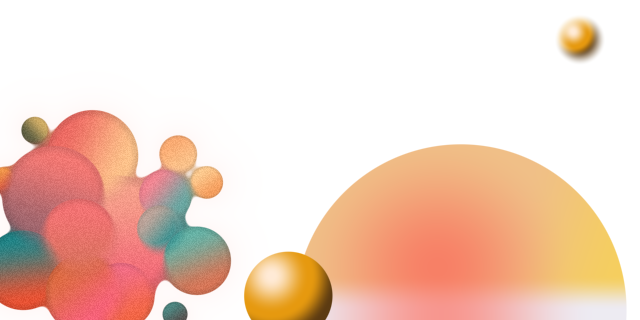
This background is drawn by a WebGL 2 fragment shader. Its source:

```glsl
#version 300 es
precision highp float;
// Draws a white backdrop with a sunset half disc, two gold balls and a cluster
// of merging colour blobs. Blobs are circles joined by a smooth minimum; each
// has its own two-colour gradient and is layered from back to front.

#define MERGE 0.032         // width of the necks between blobs
#define CREASE_SOFT 0.05    // softness of the shaded blob borders
#define GRAIN_ROWS 384.0    // grain cells per canvas height
#define GRAIN_AMOUNT 0.07
#define HALO_AMOUNT 0.07
#define SUN vec3(1.440, 0.031, 0.518)
#define BIG_GOLD vec3(0.901, 0.0755, 0.138)
#define SMALL_GOLD vec3(1.8125, 0.876, 0.055)

uniform vec2 u_resolution;
out vec4 outColor;

const int COUNT = 15;

// Blob centre and radius, back to front
const vec3 BLOB[COUNT] = vec3[](
    vec3(.365, .258, .195), vec3(.010, .440, .038), vec3(.109, .593, .042),
    vec3(.289, .513, .143), vec3(.557, .518, .059), vec3(.646, .430, .051),
    vec3(.516, .388, .083), vec3(.615, .185, .107), vec3(.073, .156, .125),
    vec3(.378, .075, .105), vec3(.266, .083, .125), vec3(.169, .383, .162),
    vec3(.247, .258, .122), vec3(.503, .284, .076), vec3(.547, .018, .039));

// Gradient start and end colours of each blob
const vec3 LIT[COUNT] = vec3[](
    vec3(.96, .62, .54), vec3(.95, .60, .30), vec3(.82, .68, .40),
    vec3(.93, .42, .39), vec3(.98, .67, .45), vec3(.99, .79, .56),
    vec3(.95, .52, .57), vec3(.40, .70, .65), vec3(.13, .52, .53),
    vec3(.95, .43, .52), vec3(.87, .42, .26), vec3(.95, .47, .45),
    vec3(.95, .45, .45), vec3(.74, .64, .60), vec3(.30, .52, .50));
const vec3 SHADE[COUNT] = vec3[](
    vec3(.95, .42, .47), vec3(.85, .35, .25), vec3(.36, .37, .26),
    vec3(.99, .76, .54), vec3(.98, .76, .54), vec3(.96, .62, .37),
    vec3(.40, .66, .64), vec3(.84, .46, .34), vec3(.91, .32, .20),
    vec3(.95, .40, .27), vec3(.97, .38, .49), vec3(.62, .40, .43),
    vec3(.86, .45, .38), vec3(.20, .57, .57), vec3(.34, .33, .32));

// Gradient direction of each blob in radians
const float ANGLE[COUNT] = float[](
    -1.5, -1.0, -2.4, -0.4, -1.0, -1.0, -0.7, -1.2, -1.4,
    -1.2, -0.9, -1.9, -1.6, -0.7, -1.0);

float hash(vec2 cell) {
    vec3 h = fract(cell.xyx * 0.1031);
    h += dot(h, h.yzx + 33.33);
    return fract((h.x + h.y) * h.z);
}

float smoothMin(float a, float b) {
    float h = max(MERGE - abs(a - b), 0.0) / MERGE;
    return min(a, b) - h * h * MERGE * 0.25;
}

// Coverage of a shape from its signed distance
float cover(float d, float soft) {
    return 1.0 - smoothstep(-soft, soft, d);
}

// Disc with a coral core, amber rim and a misty foot
vec3 sunColor(vec2 p) {
    vec2 q = p - SUN.xy;
    vec3 amber = mix(vec3(.94, .75, .53), vec3(.96, .81, .37),
                     smoothstep(0.05, 0.48, q.x - 0.35 * q.y));
    float core = length((p - vec2(1.367, 0.165)) * vec2(0.95, 1.0));
    vec3 color = mix(vec3(.97, .50, .40), amber, smoothstep(0.0, 0.42, core));
    vec3 mist = mix(vec3(.97, .59, .56), vec3(.93, .92, .95),
                    smoothstep(0.0, 0.48, abs(q.x + 0.06)));
    return mix(color, mist, 1.0 - smoothstep(0.03, 0.14, p.y));
}

// Gold ball lit from the upper left
void addGold(inout vec3 color, vec2 p, vec3 ball, float soft) {
    vec2 q = (p - ball.xy) / ball.z;
    float h = length(q - vec2(-0.38, 0.45));
    vec3 gold = mix(vec3(1.0, .92, .84), vec3(.90, .60, .06), smoothstep(0.05, 0.85, h));
    gold = mix(gold, vec3(.36, .23, .07), smoothstep(0.9, 1.45, h));
    color = mix(color, gold, cover(length(p - ball.xy) - ball.z, soft));
}

// Merged silhouette filled with layered blob gradients
void addCluster(inout vec3 color, vec2 p, float pixel) {
    float body = 1.0, weights = 0.0;
    vec3 blend = vec3(0.0);
    vec4 layers = vec4(0.0);
    for (int i = 0; i < COUNT; i++) {
        vec2 q = p - BLOB[i].xy;
        float radius = BLOB[i].z, d = length(q) - radius;
        float along = dot(q, vec2(cos(ANGLE[i]), sin(ANGLE[i]))) / radius;
        float t = smoothstep(-0.85, 0.85, along);
        vec3 tint = mix(LIT[i], SHADE[i], t) * (1.0 - 0.1 * smoothstep(-0.2, 0.0, d / radius));
        float soft = pixel + CREASE_SOFT * t * min(radius * 8.0, 1.0);
        body = smoothMin(body, d);
        float w = exp(-60.0 * d);
        blend += tint * w;
        weights += w;
        layers = mix(layers, vec4(tint, 1.0), cover(d + soft * 0.5, soft));
    }
    vec3 fill = layers.rgb + (1.0 - layers.a) * blend / weights;
    fill += GRAIN_AMOUNT * (hash(floor(p * GRAIN_ROWS)) - 0.5);
    float halo = HALO_AMOUNT * exp(-22.0 * max(body, 0.0));
    color = mix(color, vec3(.98, .60, .55), halo);
    color = mix(color, fill, cover(body, pixel));
}

void main() {
    vec2 p = gl_FragCoord.xy / u_resolution.y;
    float pixel = 0.8 / u_resolution.y;
    vec3 color = vec3(1.0);
    color = mix(color, sunColor(p), cover(length(p - SUN.xy) - SUN.z, pixel));
    addGold(color, p, BIG_GOLD, pixel);
    addGold(color, p, SMALL_GOLD, 0.026);
    addCluster(color, p, pixel);
    outColor = vec4(clamp(color, 0.0, 1.0), 1.0);
}
```
